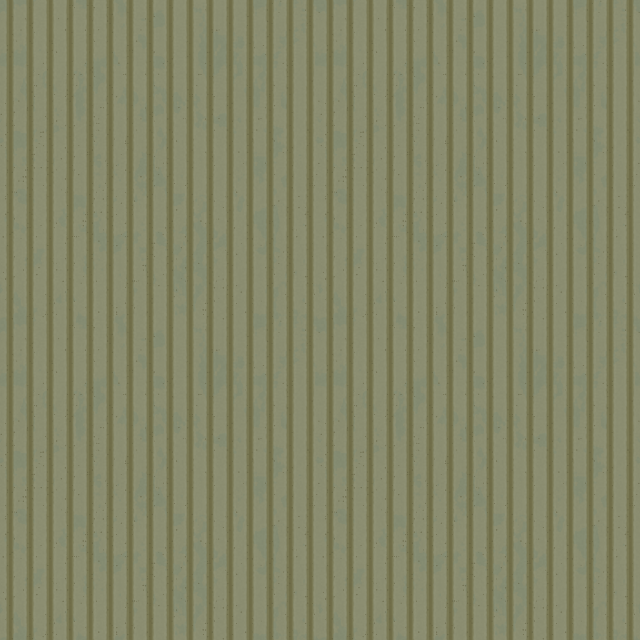
Write a Shadertoy shader that draws this pattern.

```glsl
// Weathered olive-green ribbed panel: vertical grooves with blotches, grain and specks.
#define GROOVES 16.0        // grooves per wear tile
#define TILES 2.0           // wear tiles across and down
#define CORE_HALF 0.07      // half width of the dark groove, in pitches
#define FLANK_HALF 0.17     // half width of the shaded flank, in pitches
#define PANEL_COLOR vec3(0.545, 0.553, 0.440)
#define FLANK_COLOR vec3(0.478, 0.474, 0.332)
#define CORE_COLOR vec3(0.437, 0.426, 0.283)
#define BLOTCH_COLOR vec3(0.490, 0.535, 0.445)
#define BLOTCH_LEVEL 0.60   // higher means fewer blotches
#define SPECK_GRID 144.0    // speck cells per wear tile
#define SPECK_CHANCE 0.012

float hash(vec2 p) {
    return fract(sin(dot(p, vec2(127.1, 311.7))) * 43758.5453);
}

// Value noise on p in 0..1 that wraps after a whole number of cells.
float wrapNoise(vec2 p, vec2 cells, float seed) {
    vec2 g = p * cells;
    vec2 i = floor(g);
    vec2 f = fract(g);
    f = f * f * (3.0 - 2.0 * f);
    vec2 a = mod(i, cells);
    vec2 b = mod(i + 1.0, cells);
    return mix(mix(hash(a + seed), hash(vec2(b.x, a.y) + seed), f.x),
               mix(hash(vec2(a.x, b.y) + seed), hash(b + seed), f.x), f.y);
}

float wrapFbm(vec2 p, vec2 cells, float seed) {
    float sum = 0.0;
    float weight = 0.5;
    for (int i = 0; i < 4; i++) {
        sum += weight * wrapNoise(p, cells, seed + float(i) * 17.0);
        cells *= 2.0;
        weight *= 0.6;
    }
    return sum / 1.088;
}

// Small round specks, more frequent close to the grooves.
float specks(vec2 p, float nearGroove, float pixel) {
    vec2 g = p * SPECK_GRID;
    vec2 cell = mod(floor(g), SPECK_GRID);
    vec2 center = 0.4 + 0.2 * vec2(hash(cell + 3.0), hash(cell + 11.0));
    float radius = mix(0.15, 0.35, hash(cell + 23.0));
    float aa = 0.5 * pixel * SPECK_GRID;
    float spot = 1.0 - smoothstep(radius - aa, radius + aa, length(fract(g) - center));
    float chance = SPECK_CHANCE * (1.0 + 6.0 * nearGroove);
    return spot * step(hash(cell + 41.0), chance);
}

void mainImage(out vec4 fragColor, in vec2 fragCoord) {
    vec2 p = fract(fragCoord / iResolution.xy * TILES);
    float pixel = TILES / iResolution.y;
    float aa = 0.5 * pixel * GROOVES;

    // Distance to the groove centre, slightly roughened
    float side = fract(p.x * GROOVES) - 0.5;
    float rough = wrapNoise(p, vec2(96.0, 128.0), 5.0) - 0.5;
    float d = abs(side) + 0.02 * rough;
    float core = 1.0 - smoothstep(CORE_HALF - 0.01 - aa, CORE_HALF + 0.01 + aa, abs(side - 0.02));
    float flank = 1.0 - smoothstep(FLANK_HALF - 0.01 - aa, FLANK_HALF + 0.01 + aa, d);
    float nearGroove = 1.0 - smoothstep(0.12, 0.28, d);

    // Ragged grey-green blotches on the raised panels, gathered in a few places
    float broad = wrapNoise(p, vec2(5.0, 4.0), 61.0) - 0.5;
    float patches = wrapFbm(p, vec2(20.0, 16.0), 71.0) + 0.14 * broad;
    float blotch = smoothstep(BLOTCH_LEVEL, BLOTCH_LEVEL + 0.06, patches);
    vec3 color = mix(PANEL_COLOR, BLOTCH_COLOR, 0.5 * blotch);

    // Grooves with a faint lit lip
    float lip = 1.0 - smoothstep(0.0, 0.02 + aa, abs(d - 0.25));
    color += 0.016 * lip;
    color = mix(color, FLANK_COLOR, flank);
    color = mix(color, CORE_COLOR, core);

    // Slight tone drift, fine grain and dark specks
    float drift = wrapFbm(p, vec2(8.0, 6.0), 83.0) - 0.5;
    float grain = wrapNoise(p, vec2(200.0), 97.0) - 0.5;
    color *= 1.0 + 0.012 * drift + 0.026 * grain;
    color = mix(color, CORE_COLOR * 0.85, 0.5 * specks(p, nearGroove, pixel));

    fragColor = vec4(color, 1.0);
}
```
